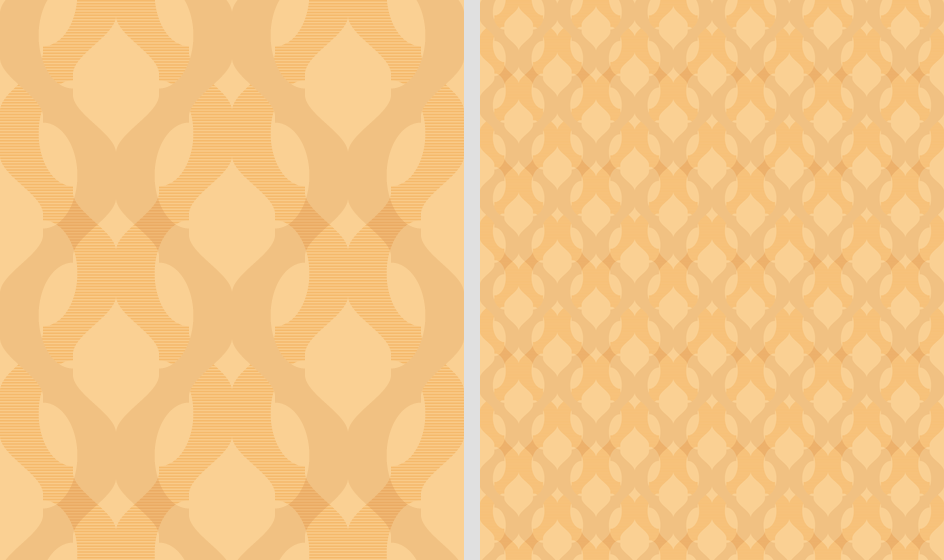
Left: one tile. Right: repeated 3 by 3.
Give the GLSL for this pattern, as a WebGL 2 fragment shader.

```glsl
#version 300 es
precision highp float;
// Half-drop ogee lattice: plain ribbons interlaced with finely lined ribbons.

#define REPEATS 2.0            // repeats across and down
#define LINES 96.0             // fine lines per repeat
#define LINE_SHARE 0.5         // dark part of each line period
#define NECK 0.371             // medallion half width, in half repeats
#define BULGE 0.296            // extra swell of the leaf-shaped opening
#define BULGE_REACH 0.189      // half height of the leaf-shaped opening
#define OGEE_START 0.211       // where the medallion begins to taper
#define OGEE_END 0.420         // where its point closes
#define PLAIN_CENTRE 0.627     // height of the plain ribbon's swell
#define LINED_CENTRE 0.976     // height of the lined ribbon's swell
#define SAMPLES 4              // antialiasing samples per axis

uniform vec2 u_resolution;
out vec4 fragColor;

const vec3 GROUND = vec3(0.98, 0.815, 0.575);
const vec3 PLAIN = vec3(0.947, 0.757, 0.510);
const vec3 LINE_LIGHT = vec3(0.978, 0.795, 0.540);
const vec3 LINE_DARK = vec3(0.960, 0.725, 0.420);
const vec3 CROSS_LIGHT = vec3(0.940, 0.720, 0.455);
const vec3 CROSS_DARK = vec3(0.920, 0.670, 0.390);

// Inner edge of a ribbon: a tapering ogee with an elliptical swell.
float ribbonEdge(float y, float centre) {
    float d = abs(fract(y - centre + 0.5) - 0.5);
    float ogee = NECK * (1.0 - smoothstep(OGEE_START, OGEE_END, d));
    float e = d / BULGE_REACH;
    return ogee + BULGE * sqrt(max(0.0, 1.0 - e * e));
}

// The outer edge is the inner edge mirrored and dropped by half a repeat.
bool insideRibbon(vec2 p, float centre) {
    return p.x >= ribbonEdge(p.y, centre)
        && p.x <= 1.0 - ribbonEdge(p.y - 0.5, centre);
}

vec3 patternColour(vec2 uv) {
    // Fold each repeat about its vertical axis; y runs downwards.
    vec2 cell = fract(uv * REPEATS);
    vec2 p = vec2(1.0 - abs(2.0 * cell.x - 1.0), 1.0 - cell.y);

    bool plain = insideRibbon(p, PLAIN_CENTRE);
    bool lined = insideRibbon(p, LINED_CENTRE);
    float line = step(fract(p.y * LINES), LINE_SHARE);

    // Crossings alternate: opaque in one row, translucent in the next.
    bool translucent = fract(p.y - 0.55) < 0.5;
    if (plain && lined && translucent) return mix(CROSS_LIGHT, CROSS_DARK, line);
    if (plain) return PLAIN;
    if (lined) return mix(LINE_LIGHT, LINE_DARK, line);
    return GROUND;
}

void main() {
    // Average a regular grid of samples to smooth every edge.
    vec3 sum = vec3(0.0);
    for (int j = 0; j < SAMPLES; j++) {
        for (int i = 0; i < SAMPLES; i++) {
            vec2 offset = (vec2(i, j) + 0.5) / float(SAMPLES) - 0.5;
            sum += patternColour((gl_FragCoord.xy + offset) / u_resolution);
        }
    }
    fragColor = vec4(sum / float(SAMPLES * SAMPLES), 1.0);
}
```
